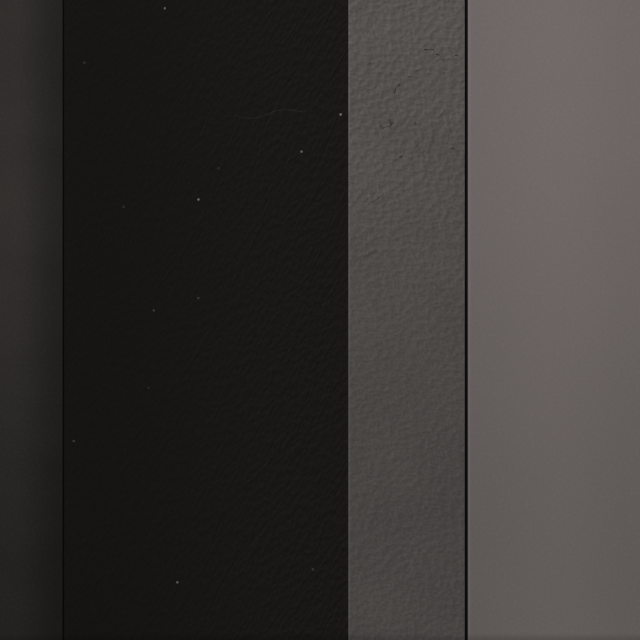
This texture is drawn by a Shadertoy shader. Its source:

```glsl
vec2 hash2(vec2 p) {
    vec3 q = fract(p.xyx * vec3(0.1031, 0.1030, 0.0973));
    q += dot(q, q.yzx + 33.33);
    return fract((q.xx + q.yz) * q.zy);
}

// Distance to the nearest scattered cell centre
float cellular(vec2 p) {
    vec2 cell = floor(p), local = fract(p);
    float nearest = 4.0;
    for (int y = -1; y <= 1; y++) {
        for (int x = -1; x <= 1; x++) {
            vec2 o = vec2(x, y);
            vec2 d = o + hash2(cell + o) - local;
            nearest = min(nearest, dot(d, d));
        }
    }
    return sqrt(nearest);
}

float waves(vec2 p) {
    float sum = 0.0, amp = 0.5;
    for (int i = 0; i < 4; i++) {
        sum += amp * sin(p.x + 1.7 * sin(p.y)) * cos(p.y * 0.8 + p.x * 0.3);
        p = mat2(1.5, 1.1, -1.1, 1.5) * p + 2.3;
        amp *= 0.55;
    }
    return sum;
}

float height(vec2 p) {
    p += 0.35 * vec2(waves(p * 0.7), waves(p.yx * 0.6 + 4.0));
    return cellular(p) + 0.5 * cellular(p * 1.9 + 17.0);
}

// Slope of the bumpy surface towards the light
float relief(vec2 p, vec2 light) {
    return height(p - light) - height(p + light);
}

vec2 rotate(vec2 p, float angle) {
    float c = cos(angle), s = sin(angle);
    return mat2(c, s, -s, c) * p;
}

float band(float x, float centre, float halfWidth, float soft) {
    return 1.0 - smoothstep(halfWidth - soft, halfWidth + soft, abs(x - centre));
}

float specks(vec2 p, float density, float radius) {
    vec2 cell = floor(p), h = hash2(cell + 71.0);
    float d = length(fract(p) - 0.15 - 0.7 * hash2(cell + 9.0));
    return step(1.0 - density, h.x) * h.y * (1.0 - smoothstep(radius * 0.4, radius, d));
}

vec3 sidePanel(vec2 uv, float edge, float grain) {
    float shade = mix(0.125, 0.175, smoothstep(0.0, 0.75, uv.y));
    shade *= mix(1.08, 0.80, smoothstep(0.02, edge, uv.x));
    shade += 0.008 * waves(uv * vec2(9.0, 22.0)) + 0.010 * grain;
    return shade * vec3(1.04, 0.99, 0.94);
}

vec3 leatherPanel(vec2 uv, float left, float right, float grain) {
    float across = (uv.x - left) / (right - left);
    float shade = 0.080 + 0.012 * smoothstep(0.1, 0.8, across) + 0.008 * uv.y;

    // Diagonal pores grow stronger towards the right
    vec2 p = rotate(uv, 0.5) * vec2(125.0, 70.0);
    float strength = mix(0.007, 0.022, smoothstep(0.15, 0.95, across));
    shade += strength * relief(p, vec2(-0.16, 0.10)) + 0.006 * grain;

    // Long faint creases
    vec2 q = rotate(uv, 0.5);
    float fold = sin(q.x * 70.0 + 3.0 * waves(q * vec2(7.0, 4.0)));
    shade += 0.012 * across * (band(fold, 0.05, 0.05, 0.05) - band(fold, -0.1, 0.05, 0.05));
    float scratchY = 0.815 + 0.12 * (uv.x - 0.36) + 0.004 * sin(uv.x * 75.0);
    shade += 0.035 * band(uv.y, scratchY, 0.001, 0.001) * band(uv.x, 0.425, 0.055, 0.03);
    shade += 0.30 * specks(uv * 24.0, 0.06, 0.07);
    return shade * vec3(1.03, 0.99, 0.94);
}

vec3 plasterStrip(vec2 uv, float left, float right, float grain) {
    float across = (uv.x - left) / (right - left);
    float shade = mix(0.272, 0.322, smoothstep(0.15, 1.0, uv.y));
    shade += 0.012 * waves(uv * 16.0);
    vec2 p = uv * vec2(82.0, 95.0);
    float rough = mix(0.030, 0.055, smoothstep(0.35, 0.9, uv.y));
    shade += rough * relief(p, vec2(-0.13, 0.13)) + 0.018 * grain;

    // Broken pits in the upper part
    float pit = smoothstep(0.78, 1.0, cellular(uv * vec2(65.0, 55.0) + waves(uv * 60.0)));
    shade -= 0.13 * pit * smoothstep(0.45, 0.85, uv.y) * smoothstep(0.0, 0.4, across);
    shade += 0.03 * band(uv.x, left + 0.002, 0.001, 0.0015);
    return shade * vec3(1.03, 0.99, 0.96);
}

vec3 smoothPanel(vec2 uv, float left, float grain) {
    float shade = mix(0.350, 0.408, smoothstep(0.0, 0.95, uv.y));
    shade += 0.015 * smoothstep(left, 0.87, uv.x) - 0.012 * smoothstep(0.88, 1.0, uv.x);
    shade += 0.003 * waves(uv * 12.0) + 0.010 * grain;
    shade += 0.03 * band(uv.x, left + 0.006, 0.001, 0.002);
    return shade * vec3(1.05, 0.985, 0.965);
}

void mainImage(out vec4 fragColor, in vec2 fragCoord) {
    vec2 uv = fragCoord / iResolution.xy;
    float soft = max(0.0012, 0.75 / iResolution.x);
    float sideEdge = 0.099, stripEdge = 0.544, smoothEdge = 0.728;
    float grain = 1.4 * (cellular(uv * 210.0) - 0.5);

    // Four upright panels
    vec3 color = sidePanel(uv, sideEdge, grain);
    color = mix(color, leatherPanel(uv, sideEdge, stripEdge, grain),
                smoothstep(-soft, soft, uv.x - sideEdge));
    color = mix(color, plasterStrip(uv, stripEdge, smoothEdge, grain),
                smoothstep(-soft, soft, uv.x - stripEdge));
    color = mix(color, smoothPanel(uv, smoothEdge, grain),
                smoothstep(-soft, soft, uv.x - smoothEdge));

    // Seams and bottom shadow
    color *= 1.0 - 0.65 * band(uv.x, sideEdge, 0.0012, soft);
    color *= 1.0 - 0.85 * band(uv.x, smoothEdge + 0.0005, 0.0022, soft);
    color *= mix(0.88, 1.0, smoothstep(0.0, 0.012, uv.y));
    fragColor = vec4(clamp(color, 0.0, 1.0), 1.0);
}
```
